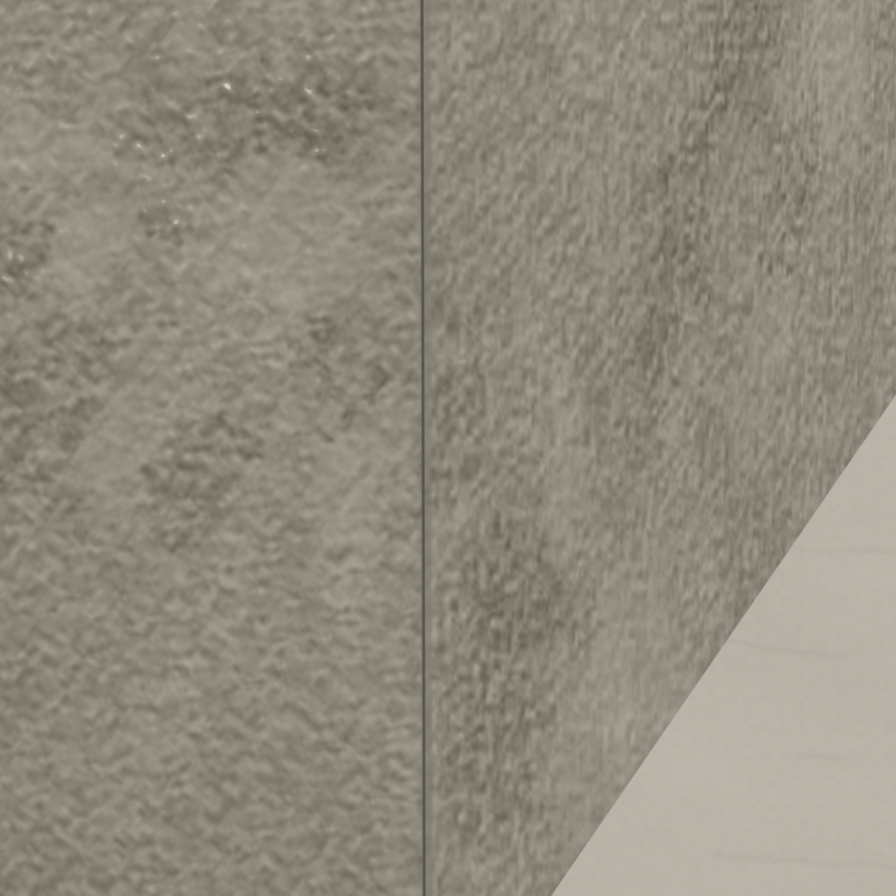
Write a Shadertoy shader that draws this texture.

```glsl
#define WALL_COLOR vec3(0.553, 0.525, 0.480)
#define FLOOR_COLOR vec3(0.722, 0.704, 0.657)
#define SEAM_COLOR vec3(0.31, 0.31, 0.28)
#define SEAM_X 0.4735
#define SEAM_WIDTH 0.0016
#define FLOOR_START 0.615
#define FLOOR_SLOPE 0.688
#define GRAIN_SCALE 98.0
#define GRAIN_DEPTH 0.19
#define PATCH_DEPTH 0.050
#define GLINT_STRENGTH 0.24

float hash(vec2 p) {
    return fract(sin(dot(p, vec2(127.1, 311.7))) * 43758.5453);
}

float noise(vec2 p) {
    vec2 cell = floor(p), f = fract(p);
    f = f * f * (3.0 - 2.0 * f);
    return mix(mix(hash(cell), hash(cell + vec2(1, 0)), f.x),
               mix(hash(cell + vec2(0, 1)), hash(cell + vec2(1, 1)), f.x), f.y);
}

float fbm(vec2 p) {
    float sum = 0.0, weight = 0.5;
    for (int i = 0; i < 4; i++) {
        sum += weight * noise(p);
        p = mat2(1.6, 1.2, -1.2, 1.6) * p + 7.3;
        weight *= 0.5;
    }
    return sum / 0.9375;
}

// Soft leaning ellipse: xy is its centre, zw its radii
float stain(vec2 p, vec4 e, float lean) {
    vec2 d = p - e.xy;
    d.x -= lean * d.y;
    return 1.0 - smoothstep(0.65, 1.2, length(d / e.zw));
}

float darkStains(vec2 p, float lean) {
    vec4 spots[12] = vec4[12](
        vec4(0.30, 0.87, 0.18, 0.065), vec4(0.02, 0.70, 0.05, 0.05),
        vec4(0.18, 0.74, 0.025, 0.035), vec4(0.04, 0.53, 0.07, 0.14),
        vec4(0.23, 0.48, 0.055, 0.10), vec4(0.33, 0.60, 0.025, 0.04),
        vec4(0.41, 0.57, 0.022, 0.03), vec4(0.505, 0.53, 0.03, 0.13),
        vec4(0.55, 0.24, 0.07, 0.20), vec4(0.82, 0.94, 0.04, 0.10),
        vec4(0.755, 0.70, 0.035, 0.20), vec4(0.89, 0.78, 0.025, 0.12));
    float amount = 0.0;
    for (int i = 0; i < 12; i++) amount = max(amount, stain(p, spots[i], lean));
    return amount;
}

float lightStains(vec2 p, float lean) {
    vec4 spots[10] = vec4[10](
        vec4(0.14, 0.50, 0.04, 0.12), vec4(0.69, 0.19, 0.065, 0.23),
        vec4(0.625, 0.45, 0.032, 0.09), vec4(0.85, 0.61, 0.025, 0.14),
        vec4(0.93, 0.92, 0.05, 0.12), vec4(0.10, 0.72, 0.05, 0.06),
        vec4(0.05, 0.83, 0.08, 0.04), vec4(0.32, 0.73, 0.13, 0.08),
        vec4(0.39, 0.47, 0.05, 0.08), vec4(0.45, 0.06, 0.03, 0.10));
    float amount = 0.0;
    for (int i = 0; i < 10; i++) amount = max(amount, stain(p, spots[i], lean));
    return amount;
}

float grainHeight(vec2 p) {
    return 0.7 * noise(p) + 0.3 * noise(p * 1.8 + 13.7);
}

vec3 wall(vec2 uv) {
    float right = step(SEAM_X, uv.x);
    float lean = mix(0.35, 0.16, right);

    // The right panel recedes, so its grain narrows with distance
    float depth = max(uv.x - SEAM_X, 0.0);
    vec2 q = vec2(uv.x + depth * (0.25 + 0.9 * depth), uv.y * mix(1.0, 0.9, right));
    vec2 turned = mat2(0.8, 0.6, -0.6, 0.8) * q;
    vec2 grainPos = mix(turned, q, right) * GRAIN_SCALE;
    grainPos += 0.6 * vec2(noise(q * 40.0), noise(q * 40.0 + 9.0));
    float height = grainHeight(grainPos);
    float relief = height - grainHeight(grainPos + vec2(0.5, -0.6));

    // Ragged plaster stains
    vec2 wobble = vec2(fbm(q * 22.0), fbm(q * 22.0 + 31.0)) - 0.5;
    wobble += 0.35 * (vec2(noise(q * 75.0), noise(q * 75.0 + 17.0)) - 0.5);
    vec2 p = uv + wobble * vec2(0.08, 0.12);
    float dark = darkStains(p, lean);
    float pale = lightStains(p, lean) * (1.0 - 0.6 * dark);
    float mottle = fbm(vec2(q.x * 13.0 - lean * q.y * 9.0, q.y * 6.0)) - 0.5;

    float roughness = 1.0 + 0.35 * dark - 0.32 * pale;
    float tone = PATCH_DEPTH * (0.6 * pale - 0.75 * dark) + 0.07 * mottle + 0.004;
    tone += GRAIN_DEPTH * roughness * (0.6 * (height - 0.5) + 0.4 * relief);
    tone -= 0.012 * (1.0 - smoothstep(0.0, 0.45, uv.y)) * (1.0 - right);

    // Sparse glints on the upper left relief
    float lit = smoothstep(0.62, 0.80, uv.y) * (1.0 - smoothstep(0.38, 0.47, uv.x));
    float glint = smoothstep(0.24, 0.5, relief) * smoothstep(0.45, 0.65, noise(q * 24.0 + 5.0));
    tone += GLINT_STRENGTH * glint * lit * (0.15 + 0.85 * dark);

    return WALL_COLOR + tone + vec3(-0.004, 0.002, 0.0) * pale;
}

vec3 floorSlab(vec2 uv) {
    float bend = uv.y + 0.10 * (uv.x - 0.8) + 0.025 * fbm(uv * 9.0);
    float vein = 1.0 - smoothstep(0.0, 0.06, abs(fract(bend * 8.5) - 0.5));
    vein *= smoothstep(0.45, 0.7, noise(uv * vec2(12.0, 20.0)));
    float cloud = fbm(uv * vec2(5.0, 14.0)) - 0.5;
    return FLOOR_COLOR + 0.025 * cloud - 0.016 * vein + 0.014 * (noise(uv * 190.0) - 0.5);
}

void mainImage(out vec4 fragColor, in vec2 fragCoord) {
    vec2 uv = fragCoord / iResolution.xy;
    float aa = 1.0 / iResolution.y;
    vec3 color = wall(uv);

    // Panel joint: smooth bevel, then a thin dark line fading to the right
    float joint = uv.x - SEAM_X + 0.0025 * uv.y;
    float bevel = 1.0 - smoothstep(0.003, 0.009, abs(joint - 0.003));
    color = mix(color, vec3(0.49, 0.48, 0.43), 0.6 * bevel);
    float line = 1.0 - smoothstep(SEAM_WIDTH - aa, SEAM_WIDTH + aa, abs(joint));
    color = mix(color, SEAM_COLOR, 0.85 * line);

    // Floor meets the wall along a straight diagonal
    float edge = (uv.x - FLOOR_START - FLOOR_SLOPE * uv.y) / length(vec2(1.0, FLOOR_SLOPE));
    color *= 1.0 - 0.03 * smoothstep(-0.015, 0.0, edge);
    color = mix(color, floorSlab(uv), smoothstep(-aa, aa, edge));

    fragColor = vec4(clamp(color, 0.0, 1.0), 1.0);
}
```
